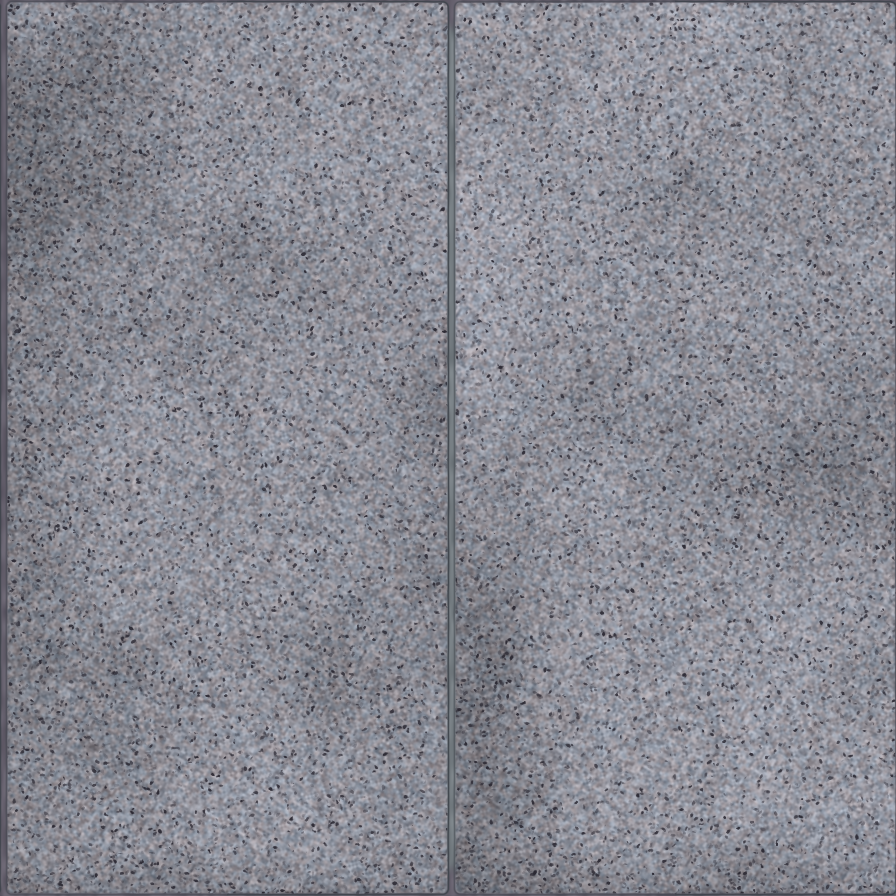
Write a three.js fragment shader that draws this texture.

```glsl
varying vec2 vUv;

const vec2 SLABS = vec2(2.0, 1.0);           // repeats across and down
const vec2 JOINT_SHIFT = vec2(0.0038, 0.0);  // offset of the joint grid
const vec2 JOINT_HALF = vec2(0.0046, 0.0030);
const float CORNER_RADIUS = 0.005;
const float EDGE_SOFT = 0.0010;
const float EDGE_WOBBLE = 0.0010;
const float GRAIN_FREQ = 345.0;
const float GRAIN_CONTRAST = 0.19;
const float PIT_FREQ = 215.0;
const float PIT_CHANCE = 0.30;
const float STAIN_DEPTH = 0.15;

const vec3 STONE = vec3(0.566, 0.570, 0.607);
const vec3 WARM_TINT = vec3(0.028, -0.004, -0.022);
const vec3 PIT_COLOR = vec3(0.14, 0.13, 0.17);
const vec3 FILLER = vec3(0.46, 0.49, 0.51);
const vec3 OUTER_FILLER = vec3(0.39, 0.37, 0.42);
const vec3 CREVICE = vec3(0.25, 0.27, 0.30);

float hash(vec2 p) {
  vec3 q = fract(p.xyx * 0.1031);
  q += dot(q, q.yzx + 33.33);
  return fract((q.x + q.y) * q.z);
}

float noise(vec2 p) {
  vec2 cell = floor(p);
  vec2 f = fract(p);
  f = f * f * (3.0 - 2.0 * f);
  float low = mix(hash(cell), hash(cell + vec2(1.0, 0.0)), f.x);
  float high = mix(hash(cell + vec2(0.0, 1.0)), hash(cell + 1.0), f.x);
  return mix(low, high, f.y);
}

float fbm(vec2 p) {
  float sum = 0.0;
  float amp = 0.5;
  for (int i = 0; i < 4; i++) {
    sum += amp * noise(p);
    p = p * 2.03 + 17.3;
    amp *= 0.5;
  }
  return sum / 0.9375;
}

vec2 rotate(vec2 p, float angle) {
  float c = cos(angle);
  float s = sin(angle);
  return vec2(c * p.x - s * p.y, s * p.x + c * p.y);
}

// Ragged pits, scattered freely over neighbouring cells
float pits(vec2 p, float chance) {
  float ragged = 0.40 * (noise(p * 2.3 + 3.0) - 0.5);
  float deepest = 0.0;
  for (int y = -1; y <= 1; y++) {
    for (int x = -1; x <= 1; x++) {
      vec2 cell = floor(p) + vec2(float(x), float(y));
      vec2 spread = vec2(hash(cell + 13.0), hash(cell + 37.0));
      vec2 offset = rotate(p - cell - spread, 6.2832 * hash(cell + 53.0));
      float radius = mix(0.18, 0.46, hash(cell + 71.0));
      float dist = length(offset * vec2(0.8, 1.25)) + ragged;
      float shape = 1.0 - smoothstep(radius - 0.22, radius + 0.22, dist);
      float depth = mix(0.22, 1.0, pow(hash(cell + 91.0), 1.5));
      deepest = max(deepest, shape * depth * step(hash(cell), chance));
    }
  }
  return deepest;
}

// Signed distance to a rounded slab
float slabDistance(vec2 p, vec2 halfSize) {
  vec2 q = abs(p) - halfSize + CORNER_RADIUS;
  return length(max(q, 0.0)) + min(max(q.x, q.y), 0.0) - CORNER_RADIUS;
}

void main() {
  vec2 uv = vUv;
  vec2 grid = (uv - JOINT_SHIFT) * SLABS;
  vec2 slabId = floor(grid);
  vec2 local = (fract(grid) - 0.5) / SLABS;
  vec2 seeded = uv + (slabId + 2.0) * 3.31;

  // Broad stains, heavier along the bottom and the far left
  float cloud = fbm(seeded * 4.5);
  float stain = 0.8 * smoothstep(0.48, 0.85, cloud);
  float grime = smoothstep(0.09, 0.0, uv.y) * (0.3 + 0.9 * noise(seeded * vec2(9.0, 20.0)));
  grime += 0.6 * smoothstep(0.10, 0.0, uv.x) * fbm(seeded * 12.0);
  float wear = clamp(stain + grime, 0.0, 1.0);

  // Fine mineral grain from crossed noise layers, with warm and cool flecks
  float grain = noise(rotate(seeded, 0.55) * GRAIN_FREQ) - 0.5;
  float crossed = noise(rotate(seeded, 1.25) * GRAIN_FREQ * 0.75) - 0.5;
  float fleck = noise(rotate(seeded, 0.9) * GRAIN_FREQ * 0.6) - 0.5;
  vec3 stone = STONE * (1.0 + 0.24 * (0.5 - cloud) + 0.04 * (uv.y - 0.5));
  stone += GRAIN_CONTRAST * (grain + 0.8 * crossed);
  stone += WARM_TINT * fleck * 2.0;
  stone *= 1.0 - STAIN_DEPTH * wear;

  // Dark pits, denser in stained areas
  float chance = PIT_CHANCE * (0.75 + 0.8 * wear);
  float pit = pits(rotate(seeded, 0.4) * PIT_FREQ, chance);
  stone = mix(stone, PIT_COLOR, pit * 0.9);

  // Recessed joint with a thin dark crevice at each slab edge
  float wobble = (fbm(uv * 45.0) - 0.5) * EDGE_WOBBLE;
  float d = slabDistance(local, 0.5 / SLABS - JOINT_HALF) + wobble;
  float inner = smoothstep(0.02, 0.04, min(min(uv.x, 1.0 - uv.x), min(uv.y, 1.0 - uv.y)));
  vec3 joint = mix(OUTER_FILLER, FILLER, inner);
  joint += 0.10 * (noise(uv * vec2(170.0, 60.0)) - 0.5);
  float line = (d - 0.0012) / 0.0011;
  float lineDepth = mix(0.55, 0.95, step(0.0, local.x));
  joint = mix(joint, CREVICE, lineDepth * exp(-line * line));
  stone *= 1.0 - 0.06 * smoothstep(-0.004, 0.0, d);

  vec3 color = mix(stone, joint, smoothstep(-EDGE_SOFT, EDGE_SOFT, d));
  gl_FragColor = vec4(clamp(color, 0.0, 1.0), 1.0);
}
```
